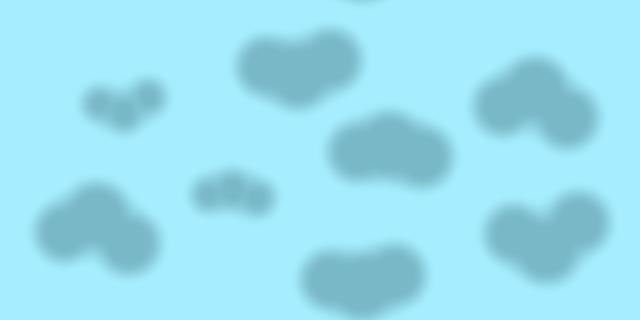
This background is drawn by a Shadertoy shader. Its source:

```glsl
// Soft, blurred teal clouds scattered over a flat pale cyan sky; tiles both ways.

const vec3  SKY       = vec3(0.650, 0.933, 1.000);
const vec3  CLOUD     = vec3(0.475, 0.722, 0.782);
const vec2  TILE      = vec2(2.0, 1.0);          // canvas extent, height = 1
const vec2  CELLS     = vec2(4.0, 2.0);          // clouds across and up
const vec3  PUFF_SIZE = vec3(0.090, 0.105, 0.095); // left, middle, right radius
const float PUFF_STEP = 0.10;                    // gap between puff centres
const float BULGE     = 0.047;                   // rise of the middle puff
const float DROOP     = 0.036;                   // fall of the right puff
const float SMALL     = 0.56;                    // scale of the small clouds
const float BLEND     = 0.04;                    // rounding where puffs join
const float SOFTNESS  = 0.039;                   // half width of the blurred edge
const float PI        = 3.14159265;

float smoothMin(float a, float b, float k) {
    float h = max(k - abs(a - b), 0.0) / k;
    return min(a, b) - 0.25 * k * h * h;
}

// Cloud centre inside its cell: layered sines that repeat every CELLS.x columns
vec2 cloudOffset(vec2 cell) {
    float phase = 2.0 * PI * cell.x / CELLS.x;
    float side  = 2.0 * cell.y - 1.0;
    float drift = sin(phase + 0.88);
    return vec2(0.52 + 0.22 * drift + side * (0.085 + 0.12 * sin(phase)),
                0.43 + 0.195 * drift - 0.13 * cos(2.0 * phase) - 0.1 * side);
}

// Three merged puffs; the lean bends the cloud into an arch or a bowl
float cloudDistance(vec2 p, vec2 cell) {
    float size = cell.x + cell.y == 1.0 ? SMALL : 1.0;
    float lean = cos(cell.x) * (1.0 - 2.0 * cell.y);
    float span = PUFF_STEP * sqrt(size);
    vec3 radius = PUFF_SIZE * size;
    float left   = length(p + vec2(span, 0.0)) - radius.x;
    float middle = length(p - vec2(0.0, BULGE * lean * size)) - radius.y;
    float right  = length(p - vec2(span, -DROOP * lean * size)) - radius.z;
    return smoothMin(smoothMin(left, middle, BLEND), right, BLEND);
}

void mainImage(out vec4 fragColor, in vec2 fragCoord) {
    vec2 uv = fragCoord / iResolution.xy;
    vec2 grid = uv * CELLS;
    vec2 home = floor(grid);

    // Nearest cloud among the neighbouring cells, with wrapped identities
    float d = 1.0;
    for (int y = -1; y <= 1; y++) {
        for (int x = -1; x <= 1; x++) {
            vec2 cell = home + vec2(x, y);
            vec2 id = mod(cell, CELLS);
            vec2 p = (grid - cell - cloudOffset(id)) * TILE / CELLS;
            d = min(d, cloudDistance(p, id));
        }
    }

    float cover = 1.0 - smoothstep(-SOFTNESS, SOFTNESS, d);
    fragColor = vec4(mix(SKY, CLOUD, cover), 1.0);
}
```
